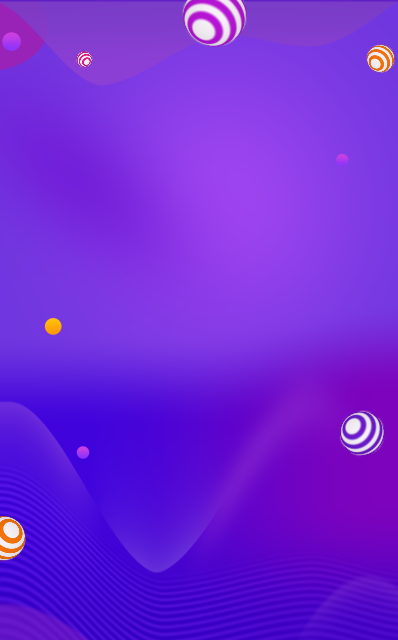
A Shadertoy shader for this background:

```glsl
// Violet gradient backdrop with translucent waves, fine contour lines and balls.
// Soft steps shape the wave profiles; balls are shaded discs whose stripes
// are rings of constant angle around a tilted axis.

const vec2 CANVAS = vec2(62.1, 100.0); // layout units, y pointing down
const vec3 WHITE = vec3(0.97, 0.95, 0.97);
const vec3 MAGENTA = vec3(0.72, 0.08, 0.84);
const vec3 ORANGE = vec3(0.96, 0.45, 0.05);

float ramp(float a, float b, float x) { return smoothstep(a, b, x); }

// Soft elliptical spot, 1 at its centre
float spot(vec2 p, vec2 centre, vec2 radius) {
    vec2 d = (p - centre) / radius;
    return exp(-dot(d, d));
}

// Coverage of the region where d is negative
float fill(float d, float soft) { return 1.0 - smoothstep(-soft, soft, d); }

// Wave profiles: height as a function of x
float topWave(float x) {
    return 13.4 * ramp(-2.0, 16.3, x) - 7.9 * ramp(15.0, 35.8, x)
         + 1.7 * ramp(35.8, 47.5, x) - 10.4 * ramp(48.8, 70.3, x);
}
float lowWave(float x) {
    return 62.8 + 26.9 * ramp(1.5, 25.4, x) - 26.3 * ramp(23.4, 48.8, x)
         + 7.0 * ramp(48.8, 65.0, x);
}
float lineWave(float x) {
    return 71.0 + 18.0 * ramp(0.0, 26.0, x) - 4.0 * ramp(24.0, 50.0, x)
         + 3.0 * ramp(48.0, 64.0, x);
}

vec3 backdrop(vec2 p) {
    vec3 upper = mix(vec3(0.43, 0.21, 0.87), vec3(0.62, 0.27, 0.94),
                     spot(p, vec2(35.0, 32.0), vec2(22.0, 24.0)));
    // Dark diagonal cloud on the left
    vec2 q = mat2(0.64, 0.77, -0.77, 0.64) * (p - vec2(12.0, 28.0));
    upper = mix(upper, vec3(0.44, 0.09, 0.84), 0.75 * spot(q, vec2(0.0), vec2(9.0, 20.0)));
    vec3 lower = mix(vec3(0.25, 0.01, 0.86), vec3(0.49, 0.01, 0.74), ramp(12.0, 60.0, p.x));
    lower = mix(lower, vec3(0.23, 0.01, 0.78), 0.85 * ramp(78.0, 99.0, p.y));
    float lift = 5.0 * ramp(30.0, 62.0, p.x);
    return mix(upper, lower, ramp(52.0, 67.0, p.y + lift));
}

vec3 topWaves(vec3 col, vec2 p, float aa) {
    // Pink corner blob, then the translucent curtain over it
    float blob = length((p - vec2(-2.0, 4.0)) / vec2(9.6, 7.1)) - 1.0;
    col = mix(col, vec3(0.62, 0.13, 0.70), 0.9 * fill(blob * 7.0, aa));
    float d = p.y - topWave(p.x);
    vec3 curtain = mix(vec3(0.48, 0.24, 0.77), vec3(0.56, 0.25, 0.83), ramp(0.0, 12.0, p.y));
    col = mix(col, curtain, 0.88 * fill(d, aa));
    return mix(col, vec3(0.36, 0.10, 0.78), 0.8 * fill(p.y - 0.25, aa));
}

vec3 lowWaves(vec3 col, vec2 p, float aa) {
    // Contour lines, spreading apart further down
    float depth = max(p.y - lineWave(p.x), 0.0);
    float stripe = 0.5 + 0.5 * sin(188.0 * log(1.0 + depth / 25.0));
    float lines = ramp(0.0, 5.0, depth) * mix(1.0, 0.55, ramp(18.0, 55.0, p.x));
    col += lines * (stripe - 0.4) * vec3(0.11, 0.08, 0.08);

    // Left hill lit from its crest, valley lit upward from its floor
    float d = p.y - lowWave(p.x);
    float left = 1.0 - ramp(9.0, 17.0, p.x);
    float hill = fill(-d, aa * 2.0) * exp(-max(d, 0.0) / 7.0) * left;
    col = mix(col, vec3(0.48, 0.22, 0.86), 0.75 * hill);
    float floorGlow = fill(d, aa * 2.0) * exp(min(d, 0.0) / 6.0);
    floorGlow *= ramp(13.0, 23.0, p.x) * (1.0 - ramp(28.0, 37.0, p.x));
    col = mix(col, vec3(0.48, 0.30, 0.88), 0.62 * floorGlow);

    // Soft ridge along the rising flank
    float ridge = exp(-pow(d / 4.5, 2.0)) * ramp(28.0, 37.0, p.x) * (1.0 - ramp(46.0, 58.0, p.x));
    col = mix(col, vec3(0.58, 0.22, 0.82), 0.42 * ridge);

    // Humps in the bottom corners
    float rightHump = p.y - 90.2 - 0.1 * pow(abs(p.x - 57.5), 1.9);
    float rim = fill(-rightHump, 0.8) * exp(-max(rightHump, 0.0) / 2.5);
    col = mix(col, vec3(0.48, 0.20, 0.82), 0.5 * rim * ramp(44.0, 52.0, p.x));
    float leftHump = p.y - 94.3 - 0.03 * p.x * p.x;
    return mix(col, vec3(0.48, 0.12, 0.77), 0.6 * fill(-leftHump, 0.5));
}

// Ball with a white cap and rings around the axis leaning towards tilt
vec3 stripedBall(vec3 col, vec2 p, vec3 ball, vec2 tilt, vec3 ink, float blur, float aa) {
    vec2 d = (p - ball.xy) / ball.z;
    vec3 normal = vec3(d, sqrt(max(1.0 - dot(d, d), 0.0)));
    vec3 axis = vec3(tilt, sqrt(1.0 - dot(tilt, tilt)));
    float angle = acos(clamp(dot(normal, axis), -1.0, 1.0));
    float ring = cos(max(angle - 0.28, 0.0) * 12.5);
    vec3 paint = mix(ink, WHITE, smoothstep(-blur, blur, ring));
    paint *= 0.84 + 0.16 * normal.z;
    return mix(col, paint, fill((length(d) - 1.0) * ball.z, aa + 0.3 * blur * blur));
}

vec3 plainBall(vec3 col, vec2 p, vec3 ball, vec3 top, vec3 bottom, float aa) {
    vec2 d = (p - ball.xy) / ball.z;
    return mix(col, mix(top, bottom, ramp(-1.0, 1.0, d.y)), fill((length(d) - 1.0) * ball.z, aa));
}

void mainImage(out vec4 fragColor, in vec2 fragCoord) {
    vec2 uv = fragCoord / iResolution.xy;
    vec2 p = vec2(uv.x, 1.0 - uv.y) * CANVAS;
    float aa = 0.7 * CANVAS.y / iResolution.y;
    vec3 col = lowWaves(topWaves(backdrop(p), p, aa), p, aa);

    // Plain balls: x, y, radius
    vec3 dots[4] = vec3[4](vec3(1.8, 6.5, 1.45), vec3(53.4, 25.0, 0.95),
                           vec3(12.95, 70.7, 0.97), vec3(8.3, 51.0, 1.3));
    for (int i = 0; i < 4; i++) {
        vec3 top = i == 3 ? vec3(1.0, 0.75, 0.05) : vec3(0.80, 0.25, 0.88);
        vec3 bottom = i == 3 ? vec3(1.0, 0.60, 0.02) : vec3(0.56, 0.20, 0.98);
        col = plainBall(col, p, dots[i], top, bottom, aa);
    }

    // Striped balls: x, y, radius, then axis tilt and stripe blur
    vec3 balls[5] = vec3[5](vec3(33.5, 2.3, 4.9), vec3(13.15, 9.25, 1.2), vec3(59.4, 9.15, 2.15),
                            vec3(56.5, 67.7, 3.4), vec3(0.5, 84.1, 3.45));
    vec3 poses[5] = vec3[5](vec3(-0.38, 0.52, 0.8), vec3(0.35, 0.4, 0.5), vec3(-0.4, 0.4, 0.4),
                            vec3(-0.45, -0.35, 0.9), vec3(0.4, -0.4, 0.3));
    vec3 inks[5] = vec3[5](MAGENTA, vec3(0.87, 0.12, 0.55), ORANGE, vec3(0.42, 0.10, 0.80), ORANGE);
    for (int i = 0; i < 5; i++)
        col = stripedBall(col, p, balls[i], poses[i].xy, inks[i], poses[i].z, aa);

    fragColor = vec4(col, 1.0);
}
```
